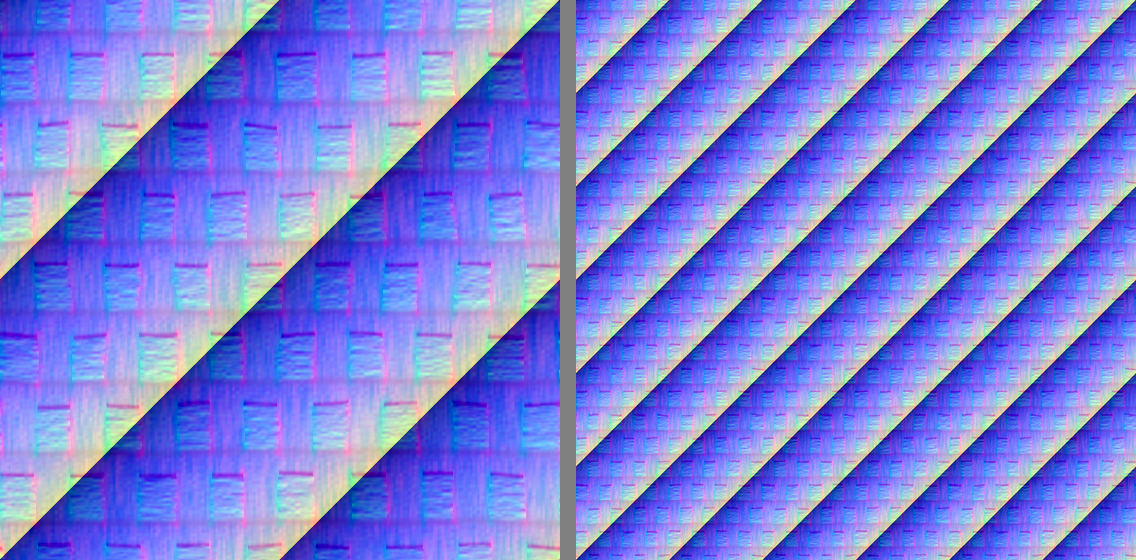
Left, the tile; right, the same tile 3 across and 3 down.
Write a WebGL 1 fragment shader that draws this texture map.

```glsl
precision highp float;
// Woven strips drawn as a normal map, 16 columns by 8 rows, bent over
// diagonal half-cylinder ridges. Slopes of edges, creases and grain are
// summed in red and green on top of the ridge normal; all noise wraps.
uniform vec2 u_resolution;

const vec2 WEAVE = vec2(16.0, 8.0);  // strips across and down
const float RIDGES = 2.0;            // diagonal ridges along each side
const float PATCH_END = 0.64;        // visible height of a crosswise strip
const float ROW_START = -0.18;       // row begins a little above its patch

float hash(vec2 p) {
  return fract(sin(dot(p, vec2(127.1, 311.7))) * 43758.5);
}

// Value noise on the unit square with a whole number of cells.
float noise(vec2 uv, vec2 cells) {
  vec2 p = uv * cells;
  vec2 i = floor(p);
  vec2 f = fract(p);
  f = f * f * (3.0 - 2.0 * f);
  vec2 a = mod(i, cells);
  vec2 b = mod(i + 1.0, cells);
  return mix(mix(hash(a), hash(vec2(b.x, a.y)), f.x),
             mix(hash(vec2(a.x, b.y)), hash(b), f.x), f.y) - 0.5;
}

float bell(float x, float width) {
  return exp(-x * x / (width * width));
}

// Normal of a half cylinder, t running from its dark to its light side.
vec3 ridgeNormal(float t) {
  float s = 2.0 * t - 1.0;
  return vec3(vec2(0.7071 * s), sqrt(max(1.0 - s * s, 0.0)));
}

vec3 ridges(vec2 uv, float pixel) {
  float t = fract(RIDGES * (uv.x + uv.y));
  float width = 1.4142 * RIDGES * pixel;
  return mix(ridgeNormal(t), ridgeNormal(0.0), smoothstep(1.0 - width, 1.0, t));
}

// Slope of a bumpy surface, by differences over a short step.
vec2 bumps(vec2 uv, vec2 cells) {
  vec2 d = 0.5 / cells;
  float here = noise(uv, cells);
  return vec2(here - noise(uv + vec2(d.x, 0.0), cells),
              here - noise(uv + vec2(0.0, d.y), cells));
}

// Fine grain: fibres run down the upright strips and along the patches.
vec2 grain(vec2 uv, float inPatch) {
  float upright = 0.34 * noise(uv, vec2(128.0, 14.0))
                + 0.42 * noise(uv, vec2(240.0, 36.0));
  vec2 level = 0.55 * bumps(uv, vec2(30.0, 110.0))
             + 0.40 * bumps(uv, vec2(64.0, 210.0));
  vec2 fibre = mix(vec2(upright, 0.15 * upright), vec2(0.5, 1.0) * level, inPatch);
  return fibre + bumps(uv, vec2(130.0, 150.0)) * mix(0.16, 0.26, inPatch);
}

// Slope of the weave in xy, loss of blue in z.
vec3 weave(vec2 uv, float pixel) {
  // Uneven strip edges
  float sway = 0.20 * noise(uv, vec2(12.0, 9.0)) + 0.07 * noise(uv, vec2(40.0, 30.0));
  float x = uv.x * WEAVE.x + sway;
  float y = uv.y * WEAVE.y + 0.39 + 0.06 * noise(uv, vec2(14.0, 8.0));
  vec2 cell = vec2(floor(x), floor(y));
  float f = fract(x);
  float q = fract(y) + ROW_START;
  float under = mod(cell.x + cell.y, 2.0);
  vec2 id = mod(cell, WEAVE);
  float tilt = (hash(id + 3.7) - 0.5) * 0.05 * (f - 0.5)
             + (hash(id + 8.1) - 0.5) * 0.04;
  float top = q - tilt;
  float soft = 0.02 + WEAVE.y * pixel;
  float inPatch = under * smoothstep(-soft, soft, top)
                * (1.0 - smoothstep(PATCH_END - 0.05, PATCH_END + 0.05, q));

  // Sides: pink on the left of a raised strip, cyan on its right
  float raised = smoothstep(ROW_START, 0.02, q)
               * (1.0 - smoothstep(0.66, 1.0 + ROW_START, q));
  float side = (1.0 - 2.0 * under) * (bell(f, 0.11) - bell(1.0 - f, 0.11));
  side *= raised * (0.85 + 0.9 * noise(uv, vec2(48.0, 64.0)));
  vec2 slope = vec2(0.50, -0.18) * side;

  // Patch body turns greener toward its lower end
  float rise = clamp(q / PATCH_END, 0.0, 1.0);
  slope += inPatch * vec2(-0.10, 0.08 + 0.20 * rise * rise);
  // Upright strips curve from a lit upper part to a shaded lower part
  slope += (1.0 - inPatch) * vec2(0.0, 0.04 - 0.14 * smoothstep(0.5, 0.85, q)
                                       - 0.10 * (1.0 - smoothstep(-0.18, 0.2, q)));

  // Sharp purple lip above each patch
  float ends = smoothstep(0.0, 0.04, f) * smoothstep(0.0, 0.04, 1.0 - f);
  float lip = under * ends * bell(top, 0.034);
  slope += lip * vec2(0.02, -0.62);

  // Soft crease running across every row
  float crease = bell(q - PATCH_END - 0.03, 0.06);
  slope.y -= crease * mix(0.12, 0.18, under);

  // Small differences between strips, fading at the cell borders
  float middle = f * (1.0 - f) * 4.0 * raised;
  slope += middle * 0.14 * (vec2(hash(id), hash(id + 5.3)) - 0.5);
  slope += grain(uv, inPatch) * (1.0 - 0.5 * crease);
  return vec3(slope, 0.14 * lip + 0.14 * crease);
}

void main() {
  vec2 uv = gl_FragCoord.xy / u_resolution;
  uv.y = 1.0 - uv.y;
  float pixel = 1.0 / min(u_resolution.x, u_resolution.y);
  vec3 normal = ridges(uv, pixel);
  vec3 detail = weave(uv, pixel);
  normal.xy += detail.xy;
  normal.z -= detail.z + 0.12 * dot(detail.xy, detail.xy);
  gl_FragColor = vec4(clamp(0.5 + 0.5 * normal, 0.0, 1.0), 1.0);
}
```
